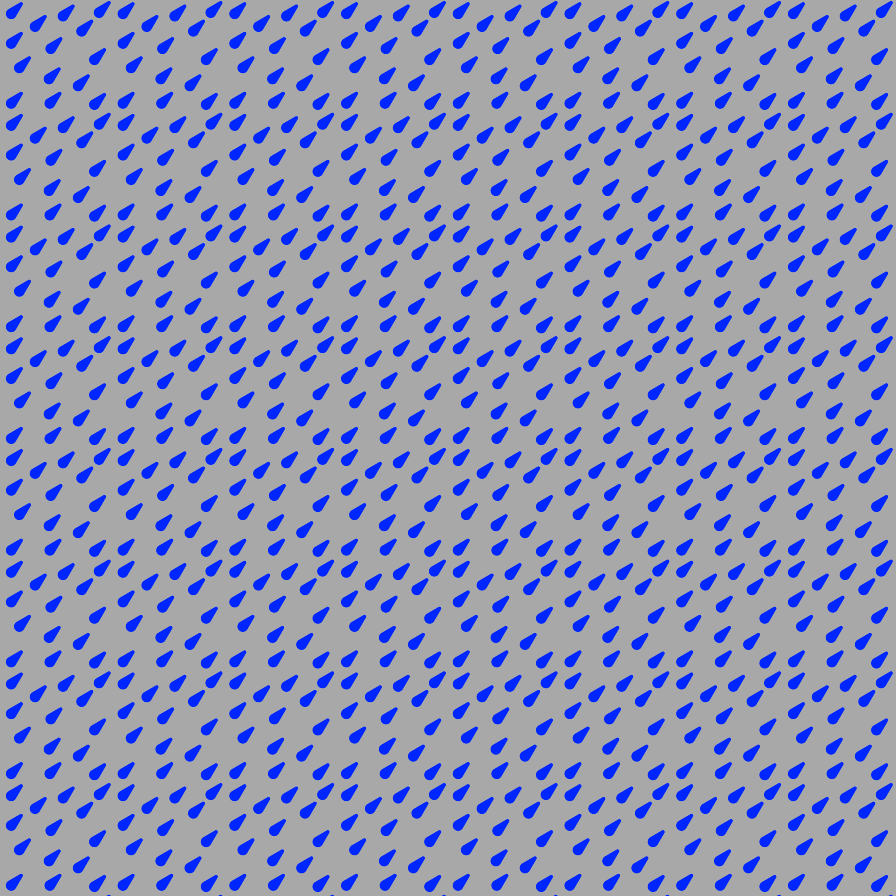
Write a WebGL 2 fragment shader that draws this pattern.

```glsl
#version 300 es
precision highp float;

uniform vec2 u_resolution;
out vec4 fragColor;

// Tunable values; lengths are fractions of one tile
const vec3 GROUND_COLOR = vec3(0.66, 0.66, 0.66);
const vec3 DROP_COLOR = vec3(0.0, 0.15, 1.0);
const float REPEATS = 8.02;
const float HEAD_RADIUS = 0.048;
const float TAIL_RADIUS = 0.016;
const float DROP_LENGTH = 0.125;   // head centre to tail centre
const float HEAD_OFFSET = 0.042;   // head centre to drop centre
const float DROP_ANGLE = 0.785;    // tail points up and right
const float TILE_GRID = 96.0;      // units of the drop centres below
const int DROP_COUNT = 14;

// Drop centres in one tile, measured from its upper left corner
const vec2 DROP_CENTERS[DROP_COUNT] = vec2[DROP_COUNT](
  vec2(12.5, 9.0), vec2(33.0, 20.0), vec2(57.0, 11.0), vec2(88.0, 8.0),
  vec2(73.0, 24.0), vec2(12.5, 34.5), vec2(46.5, 39.0), vec2(84.0, 48.5),
  vec2(19.5, 55.5), vec2(45.0, 65.0), vec2(70.0, 71.0), vec2(12.5, 86.0),
  vec2(45.7, 86.0), vec2(84.0, 87.0)
);

// Signed distance to a tapered capsule with its head at the origin, along +y
float taperedCapsule(vec2 p, float headRadius, float tailRadius, float len) {
  p.x = abs(p.x);
  float slope = (headRadius - tailRadius) / len;
  float side = sqrt(1.0 - slope * slope);
  float along = dot(p, vec2(-slope, side));
  if (along < 0.0) return length(p) - headRadius;
  if (along > side * len) return length(p - vec2(0.0, len)) - tailRadius;
  return dot(p, vec2(side, slope)) - headRadius;
}

// Distance to one slanted drop centred at the origin, y up
float dropDistance(vec2 p) {
  vec2 axis = vec2(cos(DROP_ANGLE), sin(DROP_ANGLE));
  vec2 local = vec2(dot(p, vec2(axis.y, -axis.x)), dot(p, axis));
  local.y += HEAD_OFFSET;
  return taperedCapsule(local, HEAD_RADIUS, TAIL_RADIUS, DROP_LENGTH);
}

void main() {
  vec2 uv = gl_FragCoord.xy / u_resolution;
  vec2 tilePos = vec2(uv.x, 1.0 - uv.y) * REPEATS;

  // Nearest drop, wrapped across the tile borders
  float dist = 1.0;
  for (int i = 0; i < DROP_COUNT; i++) {
    vec2 offset = fract(tilePos - DROP_CENTERS[i] / TILE_GRID + 0.5) - 0.5;
    dist = min(dist, dropDistance(vec2(offset.x, -offset.y)));
  }

  float pixel = REPEATS / min(u_resolution.x, u_resolution.y);
  float coverage = 1.0 - smoothstep(-0.5 * pixel, 0.5 * pixel, dist);
  fragColor = vec4(mix(GROUND_COLOR, DROP_COLOR, coverage), 1.0);
}
```
